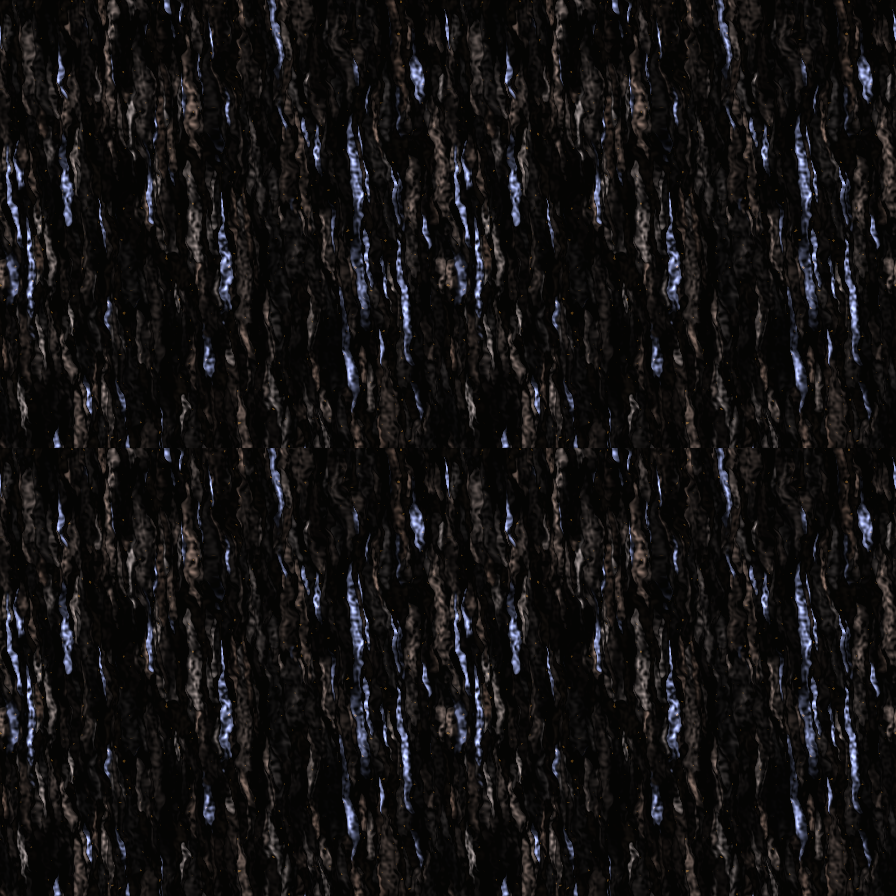
Reproduce this texture procedurally as a WebGL 1 fragment shader.

```glsl
precision highp float;
// Dark, flaky tree bark in square tiles that join sideways but show a seam
// where rows meet. Layers of long, ragged flakes are stacked over black;
// a few narrow ones are pale blue, and grain and fissures roughen the whole.

#define REPEATS 2.0
#define SLANT 0.09
#define RAGGED 0.42
#define FROST_CHANCE 0.11
#define GRAIN 1.7
#define FISSURE_DARK 0.30
#define PIT vec3(0.035, 0.028, 0.022)
#define BROWN vec3(0.34, 0.27, 0.235)
#define GREY vec3(0.46, 0.43, 0.425)
#define FROST vec3(0.50, 0.535, 0.70)
#define OCHRE vec3(0.30, 0.20, 0.06)

uniform vec2 u_resolution;

vec2 hash2(vec2 p) {
  vec3 q = fract(p.xyx * vec3(0.1031, 0.1030, 0.0973));
  q += dot(q, q.yzx + 33.33);
  return fract((q.xx + q.yz) * q.zy);
}

// Wraps a cell index sideways so that the tile closes on itself
vec2 wrapCell(vec2 cell, float columns) {
  return vec2(floor(mod(cell.x + 0.5, columns)), cell.y);
}

float cornerSlope(vec2 cell, vec2 corner, vec2 f, float columns) {
  vec2 gradient = hash2(wrapCell(cell + corner, columns) + columns) * 2.0 - 1.0;
  return dot(gradient, f - corner);
}

// Gradient noise, periodic in x, on a grid of the given columns and rows
float noise(vec2 p, vec2 grid) {
  p *= grid;
  vec2 cell = floor(p);
  vec2 f = p - cell;
  vec2 u = f * f * f * (f * (f * 6.0 - 15.0) + 10.0);
  float low = mix(cornerSlope(cell, vec2(0.0), f, grid.x),
                  cornerSlope(cell, vec2(1.0, 0.0), f, grid.x), u.x);
  float high = mix(cornerSlope(cell, vec2(0.0, 1.0), f, grid.x),
                   cornerSlope(cell, vec2(1.0), f, grid.x), u.x);
  return 1.4 * mix(low, high, u.y);
}

// Lays one scattered sheet of flakes, each with a shadow, over the colour
vec3 layFlakes(vec3 color, vec2 p, vec2 grid, float seed, float ragged, float grain) {
  vec2 q = p * grid;
  vec2 base = floor(q);
  for (int j = -1; j <= 1; j++) {
    for (int i = -1; i <= 1; i++) {
      vec2 cell = base + vec2(float(i), float(j));
      vec2 id = wrapCell(cell, grid.x) + seed * 37.0;
      vec2 size = hash2(id + 71.3);
      vec2 kind = hash2(id + 153.7);
      vec2 tint = hash2(id + 211.9);
      float frosted = step(kind.x, FROST_CHANCE);

      // Outline: a leaning ellipse, narrower at the top
      vec2 d = q - cell - hash2(id);
      d.x += (kind.y - 0.4) * 0.15 * d.y * grid.x / grid.y;
      vec2 reach = mix(vec2(0.16, 0.32), vec2(0.40, 0.65), size);
      reach.x *= mix(1.0, 0.58, frosted);
      reach.x *= 1.0 - 0.4 * clamp(d.y / reach.y, -1.0, 1.0);
      vec2 e = d / reach;
      float edge = 1.0 - length(e) + ragged;

      // Surface: side light, darker rim and grain
      vec3 bark = mix(BROWN, GREY, tint.x) * mix(0.12, 1.0, tint.y * tint.y);
      vec3 surface = mix(bark, FROST, frosted);
      surface *= clamp(0.9 + grain - 0.25 * e.x, 0.12, 1.8);
      surface *= mix(0.5, 1.0, smoothstep(0.0, 0.6, edge));

      color *= 1.0 - 0.65 * smoothstep(-0.25, 0.05, edge);
      color = mix(color, surface, smoothstep(0.0, 0.16, edge));
    }
  }
  return color;
}

void main() {
  vec2 tile = fract(gl_FragCoord.xy / u_resolution * REPEATS);

  // Slanted, wavering grain direction
  vec2 p = tile;
  p.x += SLANT * tile.y + 0.016 * noise(tile, vec2(9.0, 8.0))
       + 0.007 * noise(tile, vec2(38.0, 30.0));

  float ragged = RAGGED * (noise(p, vec2(48.0, 22.0))
               + 0.6 * noise(p, vec2(96.0, 60.0)));
  float grain = GRAIN * (0.55 * noise(p, vec2(64.0, 30.0))
              + 0.75 * noise(p, vec2(118.0, 92.0)));

  // Flakes from broad and deep to small, then a few long ones on top
  vec3 color = PIT * (1.0 + grain);
  color = layFlakes(color, p, vec2(14.0, 5.0), 1.0, ragged, grain);
  color = layFlakes(color, p, vec2(22.0, 8.0), 2.0, ragged, grain);
  color = layFlakes(color, p, vec2(30.0, 9.0), 3.0, ragged, grain);
  color = layFlakes(color, p, vec2(18.0, 4.0), 4.0, ragged, grain);

  // Upright fissures and sparse ochre specks
  float fissure = noise(p, vec2(27.0, 6.0)) + 0.5 * noise(p, vec2(54.0, 14.0));
  color *= mix(FISSURE_DARK, 1.0, smoothstep(-0.32, 0.06, fissure));
  color += OCHRE * smoothstep(0.55, 0.8, noise(p, vec2(104.0, 98.0)));

  gl_FragColor = vec4(max(color, PIT * 0.5), 1.0);
}
```
